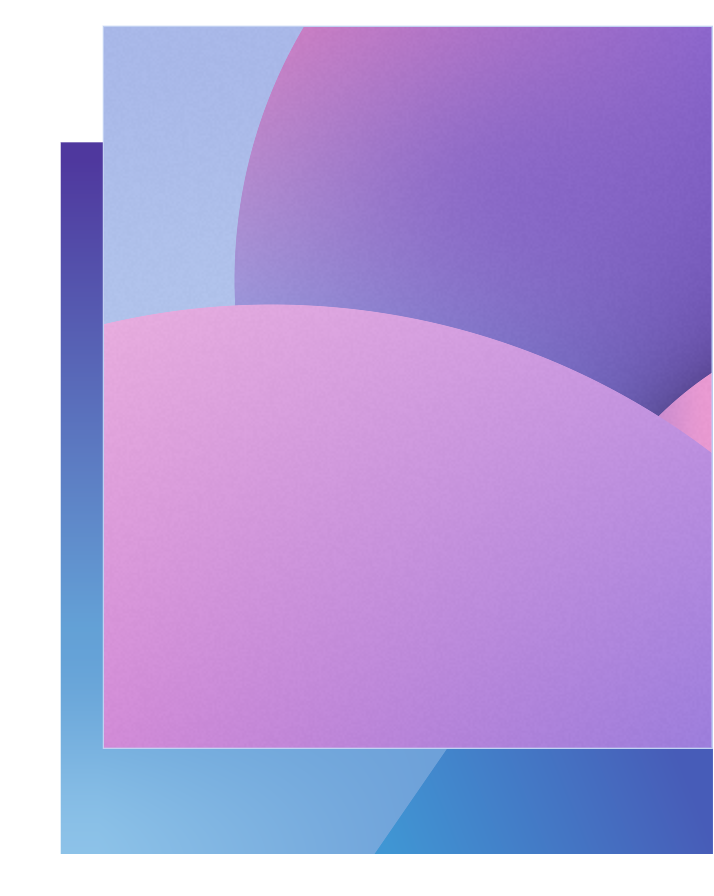
This background is drawn by a Shadertoy shader. Its source:

```glsl
// Layout, in units of canvas height (min corner xy, max corner zw)
const vec4 FRONT_PANEL = vec4(0.1146, 0.1641, 0.7956, 0.9714);
const vec4 BACK_PANEL = vec4(0.0677, 0.0469, 0.7956, 0.8411);

// Circles: centre xy, radius z
const vec3 ORB = vec3(0.8164, 0.6875, 0.5547);
const vec3 HILL = vec3(0.3034, -0.1497, 0.8099);
const vec3 PETAL = vec3(1.0117, 0.2565, 0.3930);

// Diagonal band on the back panel
const vec2 BAND_FOOT = vec2(0.4180, 0.0469);
const vec2 BAND_HEAD = vec2(0.4987, 0.1641);

// Colours
const vec3 PAPER = vec3(1.0);
const vec3 SKY_LOW = vec3(0.69, 0.76, 0.92);
const vec3 SKY_HIGH = vec3(0.66, 0.72, 0.91);
const vec3 ORB_BLUE = vec3(0.52, 0.62, 0.89);
const vec3 ORB_INDIGO = vec3(0.41, 0.33, 0.69);
const vec3 ORB_PINK = vec3(0.83, 0.51, 0.76);
const vec3 ORB_VIOLET = vec3(0.55, 0.40, 0.80);
const vec3 ORB_CORE = vec3(0.50, 0.37, 0.78);
const vec3 HILL_ROSE = vec3(0.82, 0.54, 0.84);
const vec3 HILL_LILAC = vec3(0.61, 0.49, 0.86);
const vec3 HILL_BLUSH = vec3(0.91, 0.68, 0.87);
const vec3 HILL_ORCHID = vec3(0.79, 0.59, 0.88);
const vec3 PETAL_DARK = vec3(0.80, 0.55, 0.81);
const vec3 PETAL_LIGHT = vec3(0.91, 0.60, 0.82);
const vec3 STRIP_TOP = vec3(0.31, 0.22, 0.62);
const vec3 STRIP_MID = vec3(0.39, 0.63, 0.84);
const vec3 STRIP_LOW = vec3(0.55, 0.76, 0.91);
const vec3 BASE_HAZE = vec3(0.43, 0.63, 0.85);
const vec3 BAND_CYAN = vec3(0.25, 0.59, 0.83);
const vec3 BAND_BLUE = vec3(0.28, 0.36, 0.72);
const vec3 RIM = vec3(0.76, 0.82, 0.95);

const float RIM_WIDTH = 0.0015;
const float SHADOW_SIZE = 0.035;
const float SHADOW_STRENGTH = 0.16;
const float GRAIN_SCALE = 420.0;
const float GRAIN_STRENGTH = 0.018;

float hash(vec2 p) {
    vec3 q = fract(p.xyx * 0.1031);
    q += dot(q, q.yzx + 33.33);
    return fract((q.x + q.y) * q.z);
}

float noise(vec2 p) {
    vec2 cell = floor(p), f = smoothstep(0.0, 1.0, fract(p));
    return mix(mix(hash(cell), hash(cell + vec2(1, 0)), f.x),
               mix(hash(cell + vec2(0, 1)), hash(cell + 1.0), f.x), f.y);
}

float boxDist(vec2 p, vec4 box) {
    vec2 d = max(box.xy - p, p - box.zw);
    return length(max(d, 0.0)) + min(max(d.x, d.y), 0.0);
}

float circleDist(vec2 p, vec3 circle) {
    return length(p - circle.xy) - circle.z;
}

float cover(float dist) {
    float halfPixel = 0.5 / iResolution.y;
    return 1.0 - smoothstep(-halfPixel, halfPixel, dist);
}

// Four-corner gradient over the rectangle lo..hi
vec3 cornerBlend(vec2 p, vec2 lo, vec2 hi, vec3 bl, vec3 br, vec3 tl, vec3 tr) {
    vec2 t = clamp((p - lo) / (hi - lo), 0.0, 1.0);
    return mix(mix(bl, br, t.x), mix(tl, tr, t.x), t.y);
}

vec3 backPanel(vec2 p) {
    vec3 col = mix(STRIP_LOW, STRIP_MID, smoothstep(0.04, 0.30, p.y));
    col = mix(col, STRIP_TOP, clamp((p.y - 0.30) / 0.52, 0.0, 1.0));
    col = mix(col, BASE_HAZE, clamp((p.x - 0.11) / 0.38, 0.0, 1.0));
    vec2 along = normalize(BAND_HEAD - BAND_FOOT);
    float bandDist = dot(p - BAND_FOOT, vec2(-along.y, along.x));
    vec3 band = mix(BAND_CYAN, BAND_BLUE, clamp((p.x + 0.4 * p.y - 0.45) / 0.37, 0.0, 1.0));
    return mix(col, band, cover(bandDist));
}

vec3 frontPanel(vec2 p) {
    vec3 col = mix(SKY_LOW, SKY_HIGH, smoothstep(0.64, 0.97, p.y));

    // Large orb, with a shadow cast by the petal
    vec3 orb = cornerBlend(p, vec2(0.26, 0.53), vec2(0.796, 0.971),
                           ORB_BLUE, ORB_INDIGO, ORB_PINK, ORB_VIOLET);
    vec2 core = (p - vec2(0.59, 0.79)) / vec2(0.20, 0.13);
    orb = mix(orb, ORB_CORE, 0.5 * exp(-dot(core, core)));
    float petalDist = circleDist(p, PETAL);
    orb *= 1.0 - SHADOW_STRENGTH * exp(-max(petalDist, 0.0) / SHADOW_SIZE);
    col = mix(col, orb, cover(circleDist(p, ORB)));

    // Petal, then the hill in front
    vec3 petal = mix(PETAL_DARK, PETAL_LIGHT, smoothstep(0.73, 0.79, p.x));
    col = mix(col, petal, cover(petalDist));
    vec3 hill = cornerBlend(p, FRONT_PANEL.xy, vec2(0.796, 0.66),
                            HILL_ROSE, HILL_LILAC, HILL_BLUSH, HILL_ORCHID);
    col = mix(col, hill, cover(circleDist(p, HILL)));
    return col + GRAIN_STRENGTH * (noise(p * GRAIN_SCALE) - 0.5);
}

void mainImage(out vec4 fragColor, in vec2 fragCoord) {
    vec2 p = fragCoord / iResolution.y;
    vec3 col = mix(PAPER, backPanel(p), cover(boxDist(p, BACK_PANEL)));
    float frontDist = boxDist(p, FRONT_PANEL);
    vec3 front = mix(RIM, frontPanel(p), cover(frontDist + RIM_WIDTH));
    fragColor = vec4(mix(col, front, cover(frontDist)), 1.0);
}
```
